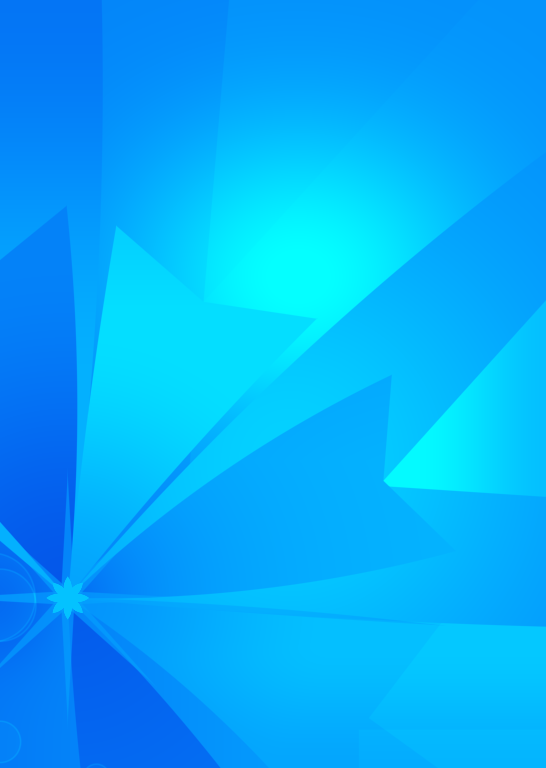
This background is drawn by a Shadertoy shader. Its source:

```glsl
#define ASPECT 0.7135
#define HUB vec2(0.0885, 0.2214)
#define GLOW_CENTER vec2(0.39, 0.64)
#define GLOW_SIZE vec2(0.235, 0.20)
#define RAY_COUNT 8
#define RAY_LENGTH 0.16
#define RAY_WIDTH 0.009
#define STAR_RADIUS 0.028
#define STAR_TONE 0.76

float cross2(vec2 a, vec2 b) { return a.x * b.y - a.y * b.x; }

// Antialiased coverage of a signed distance, positive inside
float cover(float d) {
    float blur = 0.8 / iResolution.y;
    return smoothstep(-blur, blur, d);
}

// Signed distance to a straight line, positive on its left
float line(vec2 p, vec2 a, vec2 b) { return cross2(normalize(b - a), p - a); }

// Bowed edge from the hub through a tip, positive on its left
float edge(vec2 p, vec2 tip, float bend) {
    vec2 chord = tip - HUB;
    float t = max(dot(p - HUB, chord) / dot(chord, chord), 0.0);
    float bow = 4.0 * t * (1.0 - t) * bend * length(chord);
    return line(p, HUB, tip) - bow;
}

// Two-pointed petal with a V notch between its tips
float petal(vec2 p, vec2 leftTip, vec2 rightTip, vec2 notch, vec2 bend) {
    float sides = min(-edge(p, leftTip, bend.x), edge(p, rightTip, bend.y));
    float ends = max(line(p, notch, leftTip), -line(p, notch, rightTip));
    return cover(min(sides, ends));
}

// Tone is the green level; blue falls off slightly in the dark tones
vec3 toneColor(float tone) {
    return vec3(0.015, tone, 1.0 - 0.45 * pow(1.0 - min(tone, 1.0), 4.0));
}

// Broad sectors behind the petals
float sectorTone(vec2 p, float r) {
    vec2 q = (p - GLOW_CENTER) / GLOW_SIZE;
    float tone = 0.52 + 0.44 * exp(-dot(q, q));
    vec2 fold = vec2(0.266, 0.607);
    tone += 0.04 * cover(-line(p, fold, vec2(0.285, 0.831)));
    tone += 0.012 * cover(-line(p, fold, vec2(0.625, 1.0)));

    float leftTone = 0.46 + 0.23 * smoothstep(1.0, 0.5, p.y);
    tone = mix(tone, leftTone, cover(edge(p, vec2(0.133, 1.0), -0.02)));

    vec2 s = (p - vec2(0.38, 0.40)) / 0.34;
    float rightTone = 0.56 + 0.26 * exp(-dot(s, s));
    tone = mix(tone, rightTone, cover(-edge(p, vec2(0.7135, 0.802), 0.028)));

    // Bright wedge at the right border
    vec2 corner = vec2(0.501, 0.374);
    float wedge = min(-line(p, corner, vec2(0.7135, 0.609)),
                      line(p, vec2(0.501, 0.367), vec2(0.7135, 0.353)));
    float wedgeTone = 0.98 - 0.23 * smoothstep(0.54, 0.72, p.x);
    tone = mix(tone, wedgeTone, cover(wedge));

    // Lower fan with its lighter notch and corner panel
    float fanTone = 0.58 + 0.17 * smoothstep(0.0, 0.35, r)
                  - 0.10 * smoothstep(0.16, 0.0, p.y);
    vec2 dent = vec2(0.482, 0.065);
    float facet = min(-line(p, dent, vec2(0.573, 0.184)),
                      line(p, dent, vec2(0.60, -0.02)));
    fanTone += 0.035 * cover(facet);
    fanTone += 0.025 * cover(min(p.x - 0.469, 0.05 - p.y));
    tone = mix(tone, fanTone, cover(-edge(p, vec2(0.7135, 0.184), -0.008)));

    float baseTone = 0.48 + 0.35 * max(p.x, 0.0);
    vec2 shade = (p - vec2(0.0, 0.22)) / vec2(0.075, 0.08);
    baseTone -= 0.11 * exp(-dot(shade, shade));
    return mix(tone, baseTone, cover(-edge(p, vec2(0.3516, 0.0), 0.03)));
}

void mainImage(out vec4 fragColor, in vec2 fragCoord) {
    vec2 p = fragCoord / iResolution.xy * vec2(ASPECT, 1.0);
    vec2 fromHub = p - HUB;
    float r = length(fromHub);
    float tone = sectorTone(p, r);

    // Petals: upper, right, left and lower
    float upper = petal(p, vec2(0.152, 0.706), vec2(0.414, 0.585), vec2(0.266, 0.607), vec2(0.01, 0.015));
    float right = petal(p, vec2(0.512, 0.512), vec2(0.596, 0.2825), vec2(0.501, 0.374), vec2(0.04, -0.036));
    float left = petal(p, vec2(-0.25, 0.60), vec2(0.087, 0.732), vec2(-0.03, 0.637), vec2(0.0, -0.026));
    float lower = petal(p, vec2(0.46, -0.25), vec2(0.135, -0.22), vec2(0.28, -0.15), vec2(0.033, -0.015));
    float upperTone = 0.64 + 0.23 * smoothstep(0.0, 0.35, r) - 0.6 * max(p.y - 0.6, 0.0);
    float rightTone = 0.40 + 0.31 * (1.0 - exp(-r / 0.15)) - 0.3 * max(p.y - 0.40, 0.0);
    tone = mix(tone, upperTone, upper);
    tone = mix(tone, rightTone, right);
    tone = mix(tone, 0.34 + 0.17 * smoothstep(0.0, 0.45, r), left);
    tone = mix(tone, 0.35 + 0.27 * r, lower);

    // Thin shadow blade below the right petal
    vec2 bladeTip = vec2(0.573, 0.186);
    float blade = min(-edge(p, bladeTip, 0.012), edge(p, bladeTip, -0.004));
    tone -= 0.06 * cover(blade) * cover(p.x - HUB.x);

    // Tapered rays around the hub
    for (int i = 0; i < RAY_COUNT; i++) {
        float angle = 6.28319 * float(i) / float(RAY_COUNT);
        vec2 dir = vec2(cos(angle), sin(angle));
        float along = dot(fromHub, dir);
        float width = RAY_WIDTH * (1.0 - along / RAY_LENGTH);
        float ray = cover(min(width - abs(cross2(dir, fromHub)), along));
        tone = mix(tone, max(tone, 0.64), 0.6 * ray);
    }

    // Small star
    float spoke = abs(fract(atan(fromHub.y, fromHub.x) * 8.0 / 6.28319) - 0.5) * 2.0;
    tone = mix(tone, STAR_TONE, cover(mix(0.5, 1.0, spoke) * STAR_RADIUS - r));

    // Faint bubbles: centre and radius
    vec3 bubbles[4] = vec3[4](vec3(0.0, 0.212, 0.047), vec3(-0.012, 0.222, 0.058),
                              vec3(0.0, 0.034, 0.027), vec3(0.126, -0.012, 0.017));
    for (int i = 0; i < 4; i++) {
        float d = bubbles[i].z - length(p - bubbles[i].xy);
        tone += 0.025 * cover(d) + 0.08 * cover(0.001 - abs(d));
    }
    fragColor = vec4(toneColor(tone), 1.0);
}
```
